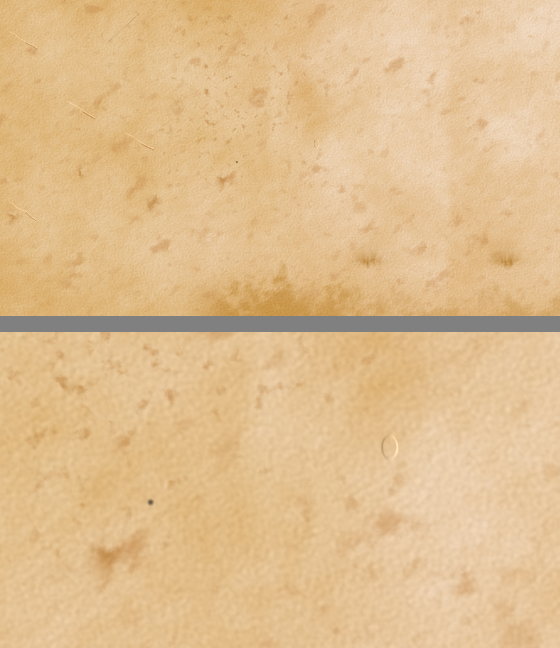
Top, the full canvas; bottom, a detail of the centre.
This texture is drawn by a Shadertoy shader. Its source:

```glsl
// Aged parchment: mottled tan paper with pale wear, brown stains, scratches and fine grain.

vec2 hash2(vec2 p) {
    vec3 q = fract(p.xyx * vec3(0.1031, 0.1030, 0.0973));
    q += dot(q, q.yzx + 33.33);
    return fract((q.xx + q.yz) * q.zy);
}

float cornerSlope(vec2 cell, vec2 offset, vec2 f) {
    return dot(hash2(cell + offset) * 2.0 - 1.0, f - offset);
}

float gradientNoise(vec2 p) {
    vec2 i = floor(p), f = fract(p);
    vec2 u = f * f * f * (f * (f * 6.0 - 15.0) + 10.0);
    return mix(mix(cornerSlope(i, vec2(0, 0), f), cornerSlope(i, vec2(1, 0), f), u.x),
               mix(cornerSlope(i, vec2(0, 1), f), cornerSlope(i, vec2(1, 1), f), u.x), u.y);
}

float fbm(vec2 p) {
    float sum = 0.0, amp = 0.5;
    for (int i = 0; i < 5; i++) {
        sum += amp * gradientNoise(p);
        p = mat2(1.6, 1.2, -1.2, 1.6) * p + 7.3;
        amp *= 0.5;
    }
    return sum;
}

// Soft round glow, one at the centre and fading with the given radii
float glow(vec2 p, vec2 centre, vec2 radii) {
    vec2 q = (p - centre) / radii;
    return exp(-dot(q, q));
}

float segment(vec2 p, vec2 a, vec2 b) {
    vec2 ab = b - a;
    return length(p - a - ab * clamp(dot(p - a, ab) / dot(ab, ab), 0.0, 1.0));
}

float stroke(float d, float width) {
    return 1.0 - smoothstep(0.0, width, d);
}

// Ragged, slanted blotches, at most one per jittered cell
float blotches(vec2 p, float ragged) {
    float mask = 0.0;
    for (int k = 0; k < 9; k++) {
        vec2 cell = floor(p) + vec2(k % 3, k / 3) - 1.0;
        vec2 seed = hash2(cell + 91.0);
        vec2 q = p - cell - hash2(cell + 17.0);
        float angle = seed.x * 1.4 - 0.4;
        q = mat2(cos(angle), -sin(angle), sin(angle), cos(angle)) * q;
        float d = length(q / vec2(0.36, 0.19)) / (0.4 + 0.6 * seed.x) + ragged;
        mask = max(mask, (1.0 - smoothstep(-0.1, 1.1, d)) * smoothstep(0.2, 1.0, seed.y));
    }
    return mask;
}

void mainImage(out vec4 fragColor, in vec2 fragCoord) {
    vec2 p = fragCoord / iResolution.xy * vec2(16.0 / 9.0, 1.0);
    vec2 slant = mat2(0.8, -0.6, 0.6, 0.8) * p;
    float broad = fbm(p * 2.6 + 4.0), mottle = fbm(slant * vec2(7.0, 11.0) + 21.0);
    float fine = fbm(slant * vec2(30.0, 40.0));
    vec2 warped = p + 0.16 * vec2(broad, fbm(p * 3.0 + 40.0));

    // Paper tone: ochre at the left and edges, worn pale at the right
    float tone = 0.54 + 0.17 * smoothstep(0.5, 1.25, p.x) + 0.6 * broad + 0.5 * mottle + 0.3 * fine;
    tone += 0.36 * glow(warped, vec2(1.30, 0.76), vec2(0.17, 0.25));
    tone += 0.28 * glow(warped, vec2(1.10, 0.52), vec2(0.22, 0.09));
    tone += 0.42 * glow(warped, vec2(1.66, 0.95), vec2(0.22, 0.13));
    tone += 0.32 * glow(warped, vec2(1.74, 0.58), vec2(0.15, 0.12));
    tone += 0.22 * glow(warped, vec2(0.58, 0.78), vec2(0.10, 0.12));
    tone -= 0.26 * glow(warped, vec2(0.75, 1.02), vec2(0.45, 0.11));
    tone -= 0.16 * (1.0 - smoothstep(0.0, 0.28, p.y)) + 0.12 * exp(-p.x * 14.0);

    // Vertical folds
    tone += 0.16 * glow(p, vec2(0.875, 0.60), vec2(0.022, 0.19));
    tone -= 0.32 * glow(warped, vec2(0.97, 0.68), vec2(0.045, 0.17));
    tone -= 0.14 * smoothstep(1.41, 1.44, p.x) * exp(-max(p.x - 1.44, 0.0) * 9.0);
    vec3 color = mix(vec3(0.84, 0.65, 0.36), vec3(0.92, 0.82, 0.68), clamp(tone, -0.1, 1.15));
    color += vec3(0.004, -0.003, 0.012) * smoothstep(0.5, 1.2, p.x + broad);

    // Scattered blotches in two sizes, with rusty flecks in the upper middle
    float ragged = 1.8 * mottle + 2.6 * fine;
    float blotch = blotches(p * 7.0 + 3.0, ragged) + 0.6 * blotches(p * 15.0, ragged);
    color = mix(color, vec3(0.77, 0.54, 0.31), 0.4 * min(blotch, 1.0));
    float flecked = glow(p, vec2(0.75, 0.72), vec2(0.24, 0.30)) + 0.25;
    float flecks = smoothstep(0.1, 0.36, fbm(p * 42.0 + 60.0) + 0.4 * mottle);
    color = mix(color, vec3(0.72, 0.48, 0.22), 0.5 * flecks * flecked);

    // Damp ochre soaking up from the lower edge
    float dampTop = 0.04 + 0.06 * glow(p, vec2(0.82, 0.0), vec2(0.28, 1.0)) + 0.22 * mottle + 0.2 * fine;
    float damp = (1.0 - smoothstep(dampTop - 0.09, dampTop + 0.05, p.y)) * smoothstep(0.55, 0.75, p.x);
    color = mix(color, vec3(0.75, 0.53, 0.20), damp * mix(0.7, 0.45, smoothstep(0.9, 1.3, p.x)));

    // Two feathered stains that fan upward
    for (int i = 0; i < 2; i++) {
        vec2 q = p - vec2(1.17 + 0.437 * float(i), 0.172);
        float rays = 0.9 + gradientNoise(vec2(q.x * 110.0 / (1.0 + 22.0 * abs(q.y)), q.y * 18.0));
        float fan = exp(-q.x * q.x / 0.0018 - max(q.y, 0.0) / 0.025) * smoothstep(-0.025, 0.008, q.y + 0.05 * fine);
        color = mix(color, vec3(0.69, 0.47, 0.15), clamp(0.8 * fan * rays, 0.0, 1.0));
    }

    // Pale scratches with a thin shadow, and round rust spots
    for (int i = 0; i < 4; i++) {
        float k = float(i);
        vec2 a = vec2(0.03 + 0.185 * mod(k, 3.0), 0.90 - 0.22 * k + 0.12 * step(1.5, k));
        vec2 b = a + vec2(0.085, -0.052);
        vec2 bent = p + 0.006 * gradientNoise(p * 30.0);
        color += 0.07 * stroke(segment(bent, a, b), 0.003);
        color -= vec3(0.10, 0.14, 0.15) * stroke(segment(bent + vec2(0.0, 0.004), mix(a, b, 0.6), b), 0.003);
        vec2 spot = vec2(0.04 + 0.22 * k, 0.62 - 0.32 * hash2(vec2(k, 5.0)).y);
        color = mix(color, vec3(0.68, 0.43, 0.14), 0.5 * glow(p + 0.06 * fine, spot, vec2(0.013, 0.018)));
    }

    // Dark pit, hairline crack and small dented ring
    color *= 1.0 - 0.6 * stroke(length(p - vec2(0.752, 0.487)), 0.005);
    float crack = segment(p + 0.06 * fbm(p * 16.0), vec2(0.335, 0.86), vec2(0.44, 0.955));
    color -= 0.13 * stroke(crack, 0.003) * smoothstep(-0.3, 0.2, fine);
    vec2 dent = (p - vec2(1.005, 0.545)) * vec2(1.5, 1.0);
    color += 12.0 * dent.x * stroke(abs(length(dent) - 0.012), 0.003);

    // Embossed paper grain
    vec2 g = slant * 135.0;
    float relief = gradientNoise(g) - gradientNoise(g + vec2(0.2, -0.5));
    color += vec3(0.9, 1.0, 1.15) * (0.036 * relief + 0.04 * gradientNoise(p.yx * 187.0));
    fragColor = vec4(clamp(color, 0.0, 1.0), 1.0);
}
```
